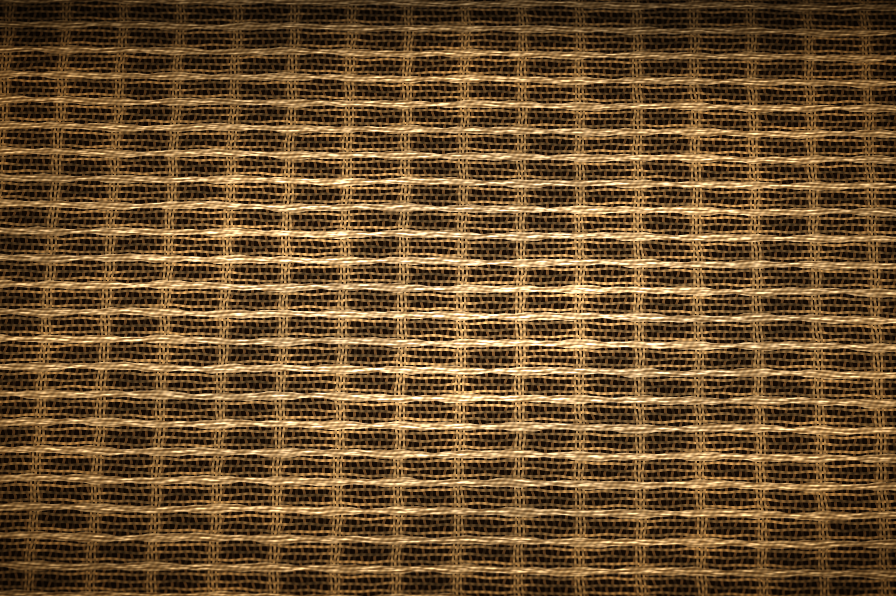
A Shadertoy shader for this texture:

```glsl
// Golden open-weave cloth: shiny horizontal bands, paired warp cords and fine mesh over dark gaps.

float hash(vec2 p) {
    return fract(sin(dot(p, vec2(127.1, 311.7))) * 43758.5);
}

// Distance to the nearest jittered point
float cellular(vec2 p) {
    float nearest = 2.0;
    for (int y = -1; y <= 1; y++)
    for (int x = -1; x <= 1; x++) {
        vec2 id = floor(p) + vec2(x, y);
        vec2 point = id + vec2(hash(id), hash(id + 37.0));
        nearest = min(nearest, length(point - p));
    }
    return nearest;
}

// Soft coverage of a thread with half-width w
float thread(float d, float w, float soft) {
    return 1.0 - smoothstep(w - soft, w + soft, abs(d));
}

void mainImage(out vec4 fragColor, in vec2 fragCoord) {
    const float TAU = 6.28318;
    vec2 uv = fragCoord / iResolution.xy;
    float down = 1.0 - uv.y;

    // Cloth coordinates: one unit per repeat, slightly fanned and tilted
    float d = down - 0.35 - 0.015 * (uv.x - 0.52);
    vec2 weave = vec2((uv.x - 0.647) / mix(0.0635, 0.0684, down),
                      22.6 * d - 1.9 * d * d);
    weave.x += 0.012 * sin(weave.y * 2.1) + 0.008 * sin(weave.y * 5.3 + weave.x);
    weave.y += 0.02 * sin(weave.x * 1.7 + weave.y * 0.4);
    vec2 cell = floor(weave + 0.5);
    vec2 local = weave - cell;

    // Edge softness: one pixel plus defocus toward top and bottom
    float defocus = smoothstep(0.3, 0.55, abs(down - 0.5));
    vec2 soft = vec2(15.2, 22.0) / iResolution.xy * 0.5 + vec2(0.01, 0.025) * defocus;

    vec3 color = vec3(0.06, 0.03, 0.012);

    // Fine warp mesh, nine threads per repeat
    float warpId = floor(weave.x * 9.0 + 0.5);
    float sway = 0.1 * sin(weave.y * TAU * 2.0 + warpId * 2.4);
    float warp = thread((weave.x * 9.0 - warpId - sway) / 9.0, 0.024, soft.x);
    float over = 0.7 + 0.3 * sin(weave.y * TAU * 2.0 + warpId * 3.14);
    color = mix(color, vec3(0.42, 0.28, 0.14) * over, warp * 0.8);

    // Fine weft, four threads per repeat, fainter in the middle of the gap
    float weftId = floor(weave.y * 4.0 + 0.5);
    float bow = 0.07 * sin(weave.x * 5.3 + TAU * hash(vec2(weftId, 1.0)))
              + 0.06 * sin(weave.x * 11.0 + weftId * 2.0);
    float weft = thread((weave.y * 4.0 - weftId - bow) / 4.0, 0.047, soft.y);
    float bead = 0.82 + 0.18 * sin(weave.x * TAU * 9.0 + weftId * 3.14);
    float tone = 0.9 + 0.25 * sin(weave.x * 2.9 + 9.0 * hash(vec2(weftId, 5.0)));
    tone *= 1.0 - 0.3 * smoothstep(0.3, 0.48, abs(local.y)) * smoothstep(0.1, 0.3, abs(local.x));
    color = mix(color, vec3(0.72, 0.54, 0.31) * bead * tone, weft * 0.92);

    // Vertical cords of three close threads
    for (int i = -1; i <= 1; i++) {
        float k = float(i);
        float x = local.x - 0.062 * k - 0.006 * sin(weave.y * 6.0 + k * 2.0 + cell.x);
        float twist = 0.82 + 0.18 * sin(weave.y * TAU * 4.0 + k * 3.14);
        color = mix(color, vec3(0.7, 0.53, 0.31) * twist, 0.9 * thread(x, 0.02, soft.x));
    }

    // Shiny bands: bundled fibres with uneven width
    float phase = TAU * hash(vec2(cell.y, 3.0));
    float y = local.y - 0.018 * sin(weave.x * 2.3 + phase) - 0.012 * sin(weave.x * 7.1 - phase);
    float halfWidth = 0.135 + 0.02 * cos(weave.x * TAU) + 0.025 * sin(weave.x * 3.7 + phase)
                    + 0.015 * sin(weave.x * 17.0 + phase * 3.0);
    float band = thread(y, halfWidth, soft.y * 1.2);
    float fibre = 0.5 + 0.3 * sin(y * 48.0 + 2.5 * sin(weave.x * 2.7 + phase))
                + 0.2 * sin(y * 31.0 + weave.x * 9.0 - phase);
    vec3 bandColor = mix(vec3(0.48, 0.34, 0.18), vec3(0.9, 0.75, 0.53), fibre);
    bandColor *= 0.9 + 0.1 * sin(weave.x * TAU * 9.0 + y * 20.0);
    color = mix(color, bandColor, band * 0.96);

    // Scattered glints stretched along the bands
    float glint = 1.0 - smoothstep(0.08, 0.45, cellular(vec2(weave.x * 3.2, weave.y * 9.0)));
    color += vec3(0.4, 0.38, 0.34) * glint * thread(y, 0.09, 0.05);

    // Warm light falling off toward the edges, with broad uneven sheen
    vec2 q = (uv - vec2(0.52, 0.48)) * vec2(1.0, 1.1);
    color *= vec3(1.44, 1.48, 1.58) * exp(-dot(q, q) * vec3(1.65, 1.95, 2.6));
    color *= 1.0 + 0.06 * sin(weave.x * 0.9 + weave.y * 0.5) + 0.05 * sin(phase + weave.x * 0.6);
    color *= mix(0.6, 1.0, smoothstep(0.0, 0.12, down));
    fragColor = vec4(clamp(color, 0.0, 1.0), 1.0);
}
```
